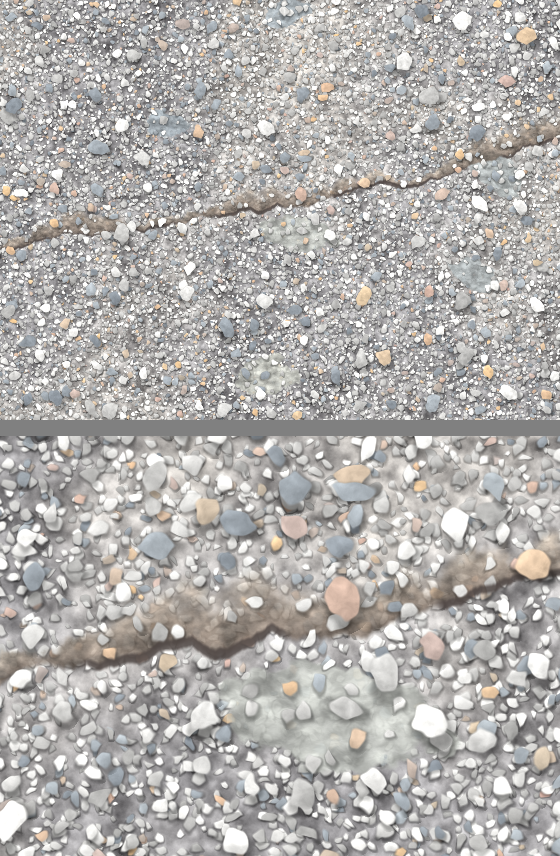
Top: the whole. Bottom: its middle third, enlarged.
A Shadertoy shader for this texture:

```glsl
// Weathered grey concrete with scattered pebbles, fine grit and a long brown crack.

vec3 hash3(vec2 p) {
    vec3 q = fract(p.xyx * vec3(.1031, .1030, .0973));
    q += dot(q, q.yxz + 33.33);
    return fract((q.xxy + q.yzz) * q.zyx);
}

float noise(vec2 p) {
    vec2 i = floor(p), f = fract(p);
    f = f * f * (3. - 2. * f);
    return mix(mix(hash3(i).x, hash3(i + vec2(1, 0)).x, f.x),
               mix(hash3(i + vec2(0, 1)).x, hash3(i + vec2(1, 1)).x, f.x), f.y);
}

float fbm(vec2 p) {
    float sum = 0., amp = .5;
    for (int i = 0; i < 5; i++) {
        sum += amp * noise(p);
        p = mat2(1.6, 1.2, -1.2, 1.6) * p + 7.3;
        amp *= .5;
    }
    return sum;
}

mat2 rotate(float a) {
    return mat2(cos(a), sin(a), -sin(a), cos(a));
}

// Rounded irregular hexagon of about unit radius
float pebbleShape(vec2 q, vec2 seed) {
    float sum = 0.;
    for (int k = 0; k < 6; k++) {
        vec3 h = hash3(seed + float(k) * 17.);
        float a = (float(k) + .7 * h.x) * 1.0472;
        float side = max(dot(q, vec2(cos(a), sin(a))) / mix(.7, 1.08, h.y), 0.);
        side *= side;
        side *= side;
        sum += side * side;
    }
    return pow(sum, .125) - 1.;
}

// Mostly pale grey; some blue-grey, a few ochre or rust
vec3 pebbleColor(vec3 h, float tint) {
    vec3 col = mix(.7, 1.04, h.x) * vec3(1., .997, .985);
    vec3 warm = mix(vec3(.93, .76, .53), vec3(.78, .63, .58), h.z);
    vec3 cool = mix(vec3(.56, .59, .62), vec3(.74, .77, .79), h.x);
    col = mix(col, warm, step(1. - tint, h.y) * mix(.25, .85, h.x));
    return mix(col, cool, step(h.y, tint * 1.3));
}

// One layer of jittered pebbles, each with a tight shadow below
vec3 scatter(vec3 col, vec2 p, float cell, float size, float chance, float tint, float seed, float soft) {
    vec2 id = floor(p / cell);
    for (int j = -1; j <= 1; j++)
    for (int i = -1; i <= 1; i++) {
        vec2 c = id + vec2(i, j) + seed;
        vec3 place = hash3(c), form = hash3(c + 57.), look = hash3(c + 131.);
        if (place.z > chance) continue;
        float r = cell * size * mix(.5, 1., form.x);
        vec2 v = (p - (c - seed + .5 + .8 * (place.xy - .5)) * cell) / r;
        if (dot(v, v) > 3.) continue;
        vec2 q = rotate(form.y * 6.283) * v;
        q.y *= mix(1., 1.5, form.z);
        float d = pebbleShape(q, c);
        float shadow = 1. - smoothstep(-.1, .45, d + .3 * v.y - .1 * v.x);
        col *= 1. - .27 * shadow;
        vec3 stone = pebbleColor(look, tint);
        stone *= .98 + .1 * dot(v, vec2(-.35, .9)) + .3 * (fbm(p * 130. + c) - .48);
        col = mix(col, stone, 1. - smoothstep(-soft, soft, d * r));
    }
    return col;
}

// Large worn stones, almost flush with the paste
vec3 wornStones(vec3 col, vec2 p) {
    vec2 id = floor(p / .26);
    for (int j = -1; j <= 1; j++)
    for (int i = -1; i <= 1; i++) {
        vec2 c = id + vec2(i, j) + 23.;
        vec3 h = hash3(c), g = hash3(c + 41.);
        if (h.z > .38) continue;
        vec2 q = p - (c - 23. + .25 + .5 * h.xy) * .26;
        q = rotate(g.x - .3) * q / mix(.045, .1, g.y);
        q.y *= 1.7;
        float d = pebbleShape(q, c) + .8 * (fbm(p * 45.) - .5);
        vec3 stone = mix(vec3(.62, .66, .69), vec3(.77, .77, .73), g.z);
        stone *= .6 + .8 * fbm(p * vec2(55., 90.));
        col = mix(col, stone, .85 * (1. - smoothstep(-.06, .08, d)));
    }
    return col;
}

void mainImage(out vec4 fragColor, in vec2 fragCoord) {
    vec2 p = fragCoord / iResolution.y;
    float soft = max(.7 / iResolution.y, .0013);
    vec2 w = p + .004 * (vec2(noise(p * 110.), noise(p * 110. + 40.)) - .5);

    // Rough paste with sandy stains
    float stain = smoothstep(.42, .68, fbm(p * 3.2 + 5.));
    vec3 col = vec3(.61, .603, .61) + .6 * (fbm(p * 85.) - .48);
    col += .34 * (fbm(p * 13.) - .48);
    col = mix(col, col * vec3(1.13, 1.115, 1.07) + .03, stain);

    // Grit, with the worn stones showing through
    col = scatter(col, w + .3, .0087, .52, .55, .06, 331., soft);
    col = scatter(col, w, .0115, .52, .66, .07, 3., soft);
    col = wornStones(col, w);

    // Crack: a crumbling brown ledge above a thin dark gap
    float x = p.x;
    float path = .425 + .07 * x + .08 * x * x - .03 * (1. - smoothstep(0., .11, x));
    path += .028 * (noise(vec2(x * 7., 2.)) - .5) + .03 * (fbm(vec2(x * 32., 9.)) - .5);
    float rise = p.y - path;
    float ledge = .016 + .055 * smoothstep(.25, .8, noise(vec2(x * 5. + 3., 6.)));
    float ragged = rise + .05 * (fbm(p * 42.) - .5);
    float band = smoothstep(-.003, .003, rise) * (1. - smoothstep(ledge * .4, ledge, ragged));
    vec3 earth = mix(vec3(.47, .42, .38), vec3(.76, .71, .65), clamp(rise / ledge, 0., 1.));
    earth *= .45 + 1.1 * fbm(p * vec2(75., 105.));
    col = mix(col, earth, .8 * band);
    col += .06 * smoothstep(-.03, -.004, rise) * (1. - smoothstep(-.004, 0., rise));

    // Pebbles, the gap cutting between the small ones and the largest
    col = scatter(col, w, .02, .44, .5, .1, 71., soft);
    float gap = .0045 * noise(vec2(x * 16., 12.));
    float cut = 1. - smoothstep(gap - soft, gap + 2. * soft, abs(rise));
    col = mix(col, vec3(.33, .3, .29), .85 * cut * smoothstep(.1, .4, noise(vec2(x * 22., 31.))));
    col = scatter(col, w, .041, .37, .42, .17, 149., soft);
    col = scatter(col, w, .082, .3, .36, .25, 211., soft);

    // Exposure and contrast
    col = .665 + 1.1 * (col - .645);
    fragColor = vec4(clamp(col, 0., 1.), 1.);
}
```
